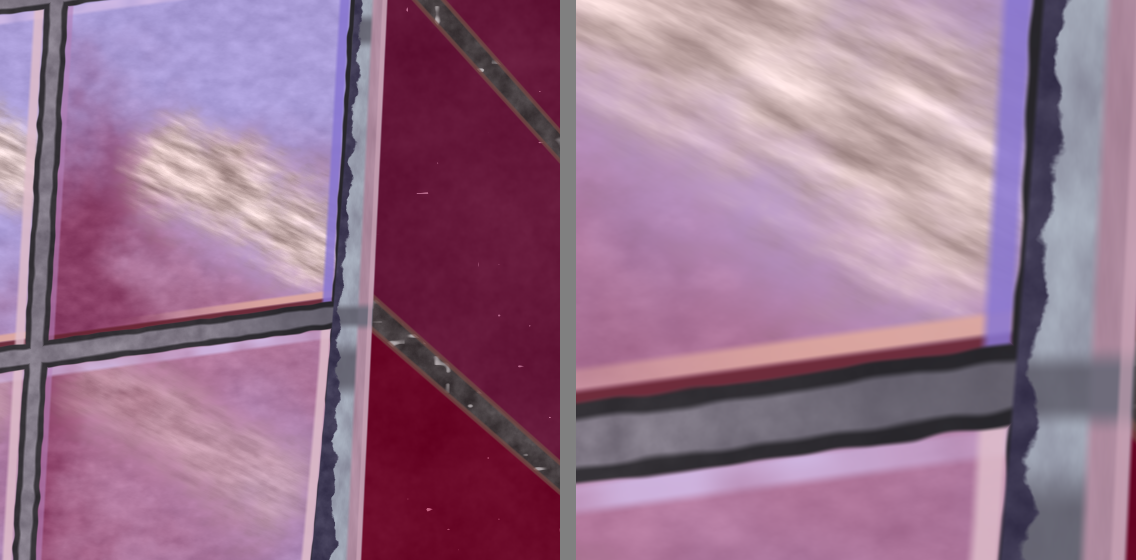
Left: the whole. Right: its middle third, enlarged.
Write a WebGL 2 fragment shader that draws this texture.

```glsl
#version 300 es
precision highp float;

uniform vec2 u_resolution;
out vec4 fragColor;

float hash(vec2 p) {
    vec3 q = fract(vec3(p.xyx) * 0.1031);
    q += dot(q, q.yzx + 33.33);
    return fract((q.x + q.y) * q.z);
}

float noise(vec2 p) {
    vec2 i = floor(p), f = fract(p);
    f = f * f * (3.0 - 2.0 * f);
    return mix(mix(hash(i), hash(i + vec2(1, 0)), f.x),
               mix(hash(i + vec2(0, 1)), hash(i + vec2(1, 1)), f.x), f.y);
}

float fbm(vec2 p) {
    float sum = 0.0, amp = 0.5;
    for (int i = 0; i < 5; i++) {
        sum += amp * noise(p);
        p = mat2(1.6, 1.2, -1.2, 1.6) * p + 7.3;
        amp *= 0.5;
    }
    return sum;
}

float step01(float d) { return smoothstep(-0.002, 0.002, d); }

float line(float d, float halfWidth) {
    return 1.0 - smoothstep(halfWidth * 0.5, halfWidth * 1.4, abs(d));
}

float segment(vec2 p, vec2 a, vec2 b) {
    vec2 ab = b - a;
    return length(p - a - ab * clamp(dot(p - a, ab) / dot(ab, ab), 0.0, 1.0));
}

// Iridescent glaze over one tile, t runs 0..1 across it
vec3 glaze(vec2 t, vec2 cell, vec2 p) {
    float cloud = fbm(p * 7.0 + cell * 9.0) - 0.5;
    float grain = fbm(p * vec2(38.0, 60.0)) - 0.5;
    float upper = step(0.0, cell.y);
    float sky = mix(t.x * 0.7 - t.y * 0.6 + 0.25, t.x * 0.45 + t.y * 0.85 - 0.12, upper);
    sky = smoothstep(0.1, 0.8, sky + cloud * 0.5);
    vec3 mauve = mix(vec3(0.55, 0.26, 0.41), vec3(0.68, 0.45, 0.59), smoothstep(0.0, 0.45, t.x + cloud));
    vec3 col = mix(mauve, vec3(0.66, 0.61, 0.84), sky * mix(0.5, 1.0, upper));

    // Wrinkled glare streak
    vec2 g = t - vec2(0.0, cell.x < 0.0 ? 0.35 : 0.0);
    float d = upper > 0.5 ? segment(g, vec2(0.42, 0.48), vec2(0.9, 0.18))
                          : segment(g, vec2(0.2, 0.9), vec2(0.8, 0.56));
    float glare = 1.0 - smoothstep(0.01, 0.2, d + cloud * 0.18 + grain * 0.1);
    float ripple = fbm(vec2(p.x * 26.0 + p.y * 18.0, p.y * 75.0 + p.x * 30.0)) - 0.5;
    col = mix(col, vec3(0.86, 0.77, 0.74), glare * mix(0.42, 0.88, upper));
    col += ripple * glare * mix(0.2, 0.6, upper);
    return col + grain * 0.13 + cloud * 0.06;
}

// Left wall: square tiles, grout and lit or shaded rims
vec3 leftWall(vec2 p, float corner) {
    vec2 size = vec2(0.545, 0.64);
    vec2 grid = vec2(p.x - 0.043 - 0.058 * p.y, p.y - 0.357 - 0.135 * p.x) / size;
    vec2 cell = floor(grid), t = fract(grid);
    vec2 low = t * size - vec2(0.021, 0.024);
    vec2 high = (1.0 - t) * size - vec2(0.021, 0.024);
    high.x = min(high.x, corner - p.x);
    float wobble = (noise(p * 45.0) - 0.5) * 0.004;
    float inside = min(min(low.x, low.y), min(high.x, high.y)) + wobble;

    vec3 grout = vec3(0.51, 0.48, 0.53) + (fbm(p * 45.0) - 0.5) * 0.22;
    grout = mix(grout, vec3(0.34, 0.33, 0.38), smoothstep(0.3, 0.6, p.x) * 0.7);
    grout *= 1.0 - 0.6 * line(inside + 0.004, 0.006);

    vec3 col = glaze(t, cell, p);
    float upper = step(0.0, cell.y);
    col = mix(col, vec3(0.87, 0.66, 0.62), line(low.y - 0.014, 0.007) * smoothstep(0.2, 0.8, t.x) * 0.9);
    col = mix(col, vec3(0.40, 0.14, 0.19), line(low.y - 0.002, 0.006) * 0.9);
    col = mix(col, vec3(0.82, 0.73, 0.90), line(high.y - 0.008, 0.009) * (0.4 + 0.6 * noise(p * 30.0)));
    col = mix(col, vec3(0.70, 0.50, 0.72), line(low.x - 0.004, 0.006) * 0.6);
    bool litRim = cell.x < 0.0 || upper < 0.5;
    vec3 rim = litRim ? vec3(0.87, 0.74, 0.79) : vec3(0.53, 0.46, 0.82);
    col = mix(col, rim, line(high.x - 0.009, 0.009) * 0.85);
    return mix(grout, col, step01(inside));
}

// Right wall: dark red tiles with grout fanning downward
vec3 rightWall(vec2 p) {
    float x = p.x - 0.658;
    float v = (p.y - 0.447 + 0.877 * x) / (0.674 - 0.24 * x);
    float d = abs(fract(v + 0.5) - 0.5) * 0.65 - 0.029;
    float rows = floor(v);
    vec3 col = mix(vec3(0.41, 0.03, 0.15), vec3(0.39, 0.09, 0.22), clamp(rows + 1.0, 0.0, 1.0));
    col += (fbm(p * 9.0) - 0.5) * 0.09 + (fbm(p * 70.0) - 0.5) * 0.035;
    col += 0.35 * smoothstep(0.965, 0.99, noise(p * 55.0));
    vec3 grout = vec3(0.27, 0.24, 0.25) + (fbm(p * 50.0) - 0.5) * 0.25;
    grout += 0.4 * smoothstep(0.8, 0.95, noise(p * vec2(50.0, 80.0)));
    col = mix(grout, col, step01(d));
    return mix(col, vec3(0.45, 0.29, 0.27), line(d, 0.006) * 0.75);
}

// Corner joint: ragged dark gap, pale filler and a pink tile edge
vec3 cornerJoint(vec2 p, float leftEdge, float rightEdge) {
    float rag = (fbm(vec2(p.x * 30.0, p.y * 38.0)) - 0.5) * 0.028;
    float gap = leftEdge + mix(0.036, 0.013, smoothstep(0.0, 0.45, p.y)) + rag;
    vec3 filler = mix(vec3(0.50, 0.50, 0.57), vec3(0.72, 0.76, 0.81), fbm(p * vec2(50.0, 24.0)));
    float crack = line(p.y - 0.945, 0.025) + line(p.y - 0.34, 0.04) + line(p.y - 0.435, 0.018);
    filler = mix(filler, vec3(0.33, 0.32, 0.37), min(crack, 1.0) * 0.75);
    vec3 hollow = vec3(0.17, 0.15, 0.25) + fbm(p * 60.0) * 0.15;
    vec3 col = mix(hollow, filler, step01(p.x - gap));
    vec3 edge = vec3(0.68, 0.54, 0.62) + (fbm(p * vec2(60.0, 12.0)) - 0.5) * 0.15;
    edge = mix(edge, vec3(0.43, 0.42, 0.48), line(p.y - 0.435, 0.02));
    col = mix(col, edge, smoothstep(-0.004, 0.004, p.x - rightEdge + 0.026));
    return mix(col, vec3(0.80, 0.65, 0.72), line(p.x - rightEdge + 0.005, 0.004) * 0.6);
}

void main() {
    vec2 p = gl_FragCoord.xy / u_resolution;
    float leftEdge = 0.556 + 0.095 * p.y - 0.017 * p.y * p.y;
    float rightEdge = 0.645 + 0.047 * p.y;
    vec3 col = leftWall(p, leftEdge);
    col = mix(col, cornerJoint(p, leftEdge, rightEdge), step01(p.x - leftEdge));
    col = mix(col, rightWall(p), step01(p.x - rightEdge));
    fragColor = vec4(clamp(col, 0.0, 1.0), 1.0);
}
```
